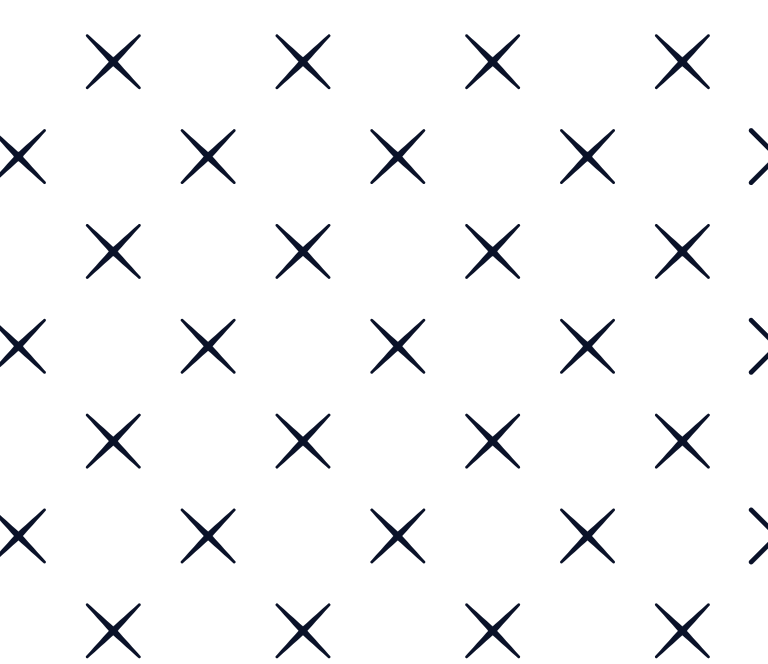
This pattern is drawn by a WebGL 1 fragment shader. Its source:

```glsl
precision highp float;
// Staggered rows of slim diagonal crosses in dark navy on plain white.
// Each cross is a tapered, round-ended arm, folded by symmetry into four;
// lengths are fractions of the canvas width.

uniform vec2 u_resolution;

#define PERIOD      0.2470                  // spacing of crosses along a row
#define ROW_STEP    0.1235                  // spacing of rows
#define ORIGIN      vec2(0.1475, 0.0432)    // centre of the lowest left cross
#define ARM_LENGTH  0.0480                  // centre to middle of the round tip
#define HUB_RADIUS  0.0043                  // half width of an arm at the centre
#define TIP_RADIUS  0.0018                  // half width of an arm at its tip
#define EDGE_RADIUS 0.0031                  // even half width of cut-off crosses
#define NOTCH_BLEND 0.0012                  // rounding where the arms meet
#define INK         vec3(0.04, 0.07, 0.16)
#define PAPER       vec3(1.0)

// Approximate distance to an arm along +x, tapering from hub to tip.
float armDistance(vec2 p, float hub, float tip) {
  float radius = mix(hub, tip, clamp(p.x / ARM_LENGTH, 0.0, 1.0));
  return length(vec2(max(p.x - ARM_LENGTH, 0.0), p.y)) - radius;
}

float smoothMin(float a, float b, float k) {
  float h = max(k - abs(a - b), 0.0) / k;
  return min(a, b) - 0.25 * h * h * k;
}

float crossDistance(vec2 p, float hub, float tip) {
  // Turn by 45 degrees and fold into one quadrant.
  vec2 q = abs(vec2(p.x + p.y, p.x - p.y)) * sqrt(0.5);
  return smoothMin(armDistance(q, hub, tip),
                   armDistance(q.yx, hub, tip), NOTCH_BLEND);
}

void main() {
  vec2 uv = gl_FragCoord.xy / u_resolution.x;
  float pixel = 1.0 / u_resolution.x;

  // Nearest cross, with every other row shifted by half a period.
  float row = floor((uv.y - ORIGIN.y) / ROW_STEP + 0.5);
  float shift = 0.5 * mod(row, 2.0);
  float column = floor((uv.x - ORIGIN.x) / PERIOD - shift + 0.5);
  vec2 center = ORIGIN + vec2((column + shift) * PERIOD, row * ROW_STEP);

  // Crosses centred past the right edge have heavier, untapered arms.
  float beyond = step(1.0, center.x);
  float hub = mix(HUB_RADIUS, EDGE_RADIUS, beyond);
  float tip = mix(TIP_RADIUS, EDGE_RADIUS, beyond);

  float d = crossDistance(uv - center, hub, tip);
  float coverage = clamp(0.5 - d / pixel, 0.0, 1.0);
  gl_FragColor = vec4(mix(PAPER, INK, coverage), 1.0);
}
```
